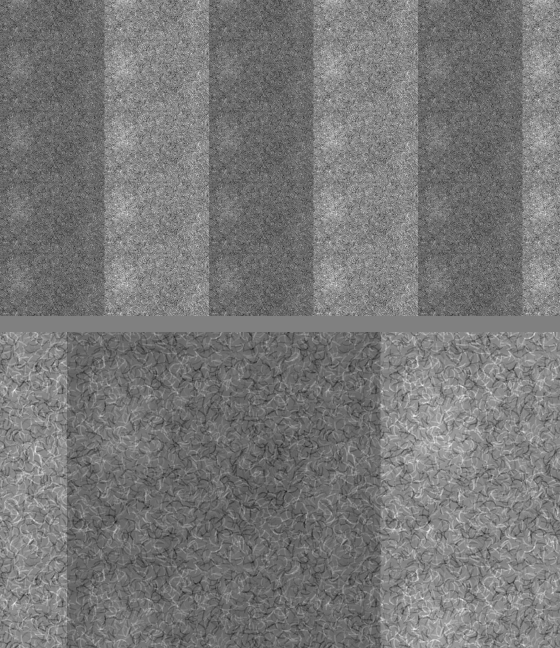
Top, the full canvas; bottom, a detail of the centre.
A Shadertoy shader for this texture:

```glsl
// Dense short fibres on a grey carpet with broad dark and light stripes.
// One tile of bent, hashed strokes repeats in every stripe and up the canvas;
// soft patches and faint seams give each tile its wear.

const vec2 TILE = vec2(0.3307, 0.2249);   // tile size in canvas heights
const vec2 CELLS = vec2(46.0, 31.0);      // fibre cells per tile
const vec2 TILE_SHIFT = vec2(0.0, 0.12);  // offset of the tile rows
const vec3 DARK_STRIPE = vec3(0.418);
const vec3 LIGHT_STRIPE = vec3(0.538);
const int FIBRES_PER_CELL = 4;
const float FIBRE_HALF_LENGTH = 0.62;     // in cells
const float FIBRE_HALF_WIDTH = 0.11;      // in cells
const float FIBRE_CONTRAST = 0.46;

vec3 hash33(vec3 p) {
    p = fract(p * vec3(0.1031, 0.1030, 0.0973));
    p += dot(p, p.yxz + 33.33);
    return fract((p.xxy + p.yxx) * p.zyx);
}

// Value noise from -0.5 to 0.5 that wraps after the given period.
float wrappedNoise(vec2 p, vec2 period, float seed) {
    vec2 cell = floor(p);
    vec2 f = p - cell;
    f = f * f * (3.0 - 2.0 * f);
    vec2 a = mod(cell, period);
    vec2 b = mod(cell + 1.0, period);
    float low = mix(hash33(vec3(a, seed)).x, hash33(vec3(b.x, a.y, seed)).x, f.x);
    float high = mix(hash33(vec3(a.x, b.y, seed)).x, hash33(vec3(b, seed)).x, f.x);
    return mix(low, high, f.y) - 0.5;
}

// Distance to a short stroke bent into an arc.
float fibreDistance(vec2 p, float angle, float bend) {
    float c = cos(angle);
    float s = sin(angle);
    p = mat2(c, -s, s, c) * p;
    p.y += bend * (p.x * p.x - 0.1);
    p.x -= clamp(p.x, -FIBRE_HALF_LENGTH, FIBRE_HALF_LENGTH);
    return length(p);
}

// Sum of light and dark strokes around p, in cells; averages to zero.
float fibres(vec2 p, float pixel) {
    vec2 home = floor(p);
    float tone = 0.0;
    for (int y = -1; y <= 1; y++) {
        for (int x = -1; x <= 1; x++) {
            vec2 cell = home + vec2(x, y);
            vec2 id = mod(cell, CELLS);
            for (int i = 0; i < FIBRES_PER_CELL; i++) {
                vec3 place = hash33(vec3(id, float(i) + 5.0));
                vec3 look = hash33(vec3(id, float(i) + 41.0));
                float d = fibreDistance(p - cell - place.xy, 6.2832 * place.z,
                                        1.4 * (look.x - 0.5));
                float cover = 1.0 - smoothstep(FIBRE_HALF_WIDTH - 0.5 * pixel,
                                               FIBRE_HALF_WIDTH + 0.5 * pixel, d);
                tone += cover * (look.y - 0.5);
            }
        }
    }
    return tone;
}

// Soft round spot that wraps around the tile edges.
float patchSpot(vec2 uv, vec2 center, float radius) {
    vec2 d = (fract(uv - center + 0.5) - 0.5) * TILE / TILE.x;
    return exp(-dot(d, d) / (radius * radius));
}

// Slow brightness changes inside one tile.
float wear(vec2 uv) {
    float tone = 0.08 * wrappedNoise(uv * vec2(6.0, 4.0), vec2(6.0, 4.0), 3.0);
    tone += 0.08 * wrappedNoise(uv * vec2(13.0, 9.0), vec2(13.0, 9.0), 9.0);
    tone += 0.12 * patchSpot(uv, vec2(0.19, 0.65), 0.13);
    tone -= 0.09 * patchSpot(uv, vec2(0.63, 0.32), 0.16);
    float seam = min(uv.y, 1.0 - uv.y) * TILE.y;
    return tone - 0.07 * exp(-seam * seam / 0.00001);
}

void mainImage(out vec4 fragColor, in vec2 fragCoord) {
    float pixel = 1.0 / iResolution.y;
    vec2 p = fragCoord * pixel;
    vec2 tileUV = fract(p / TILE + TILE_SHIFT);

    // Alternating stripes with softened edges, dark first.
    float phase = mod(p.x / TILE.x, 2.0);
    float edge = (0.5 - abs(phase - 1.5)) * TILE.x;
    float wrapEdge = -phase * TILE.x;
    float light = smoothstep(-0.5 * pixel, 0.5 * pixel, max(edge, wrapEdge));
    vec3 stripe = mix(DARK_STRIPE, LIGHT_STRIPE, light);

    // Fibres and wear scale the stripe colour.
    float fibrePixel = pixel * CELLS.y / TILE.y;
    float fibreTone = FIBRE_CONTRAST * fibres(tileUV * CELLS, fibrePixel);
    float shade = 1.0 + fibreTone + wear(tileUV);
    fragColor = vec4(clamp(stripe * shade, 0.08, 0.95), 1.0);
}
```
